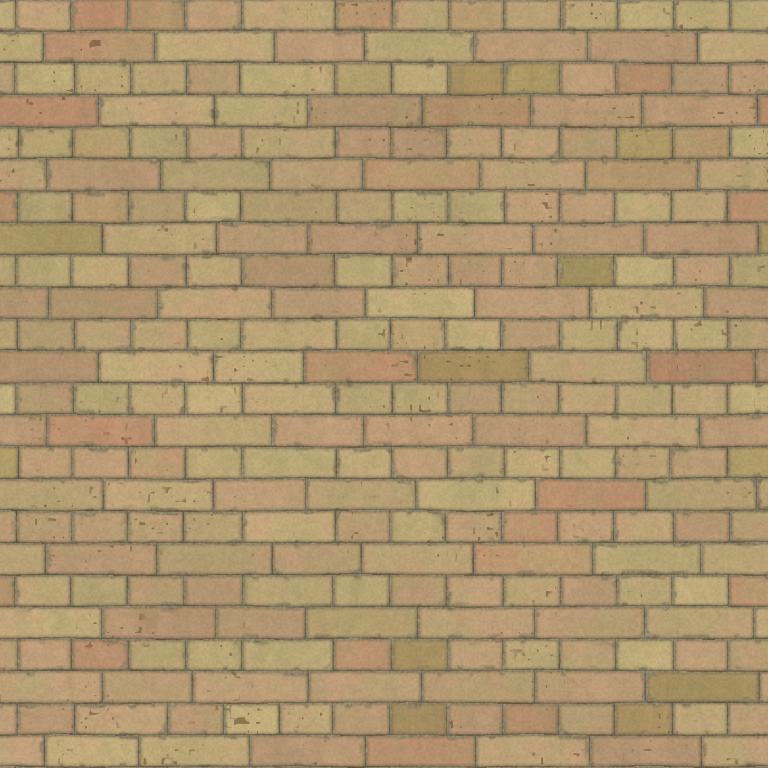
Give the GLSL for this texture, as a three.js fragment shader.

```glsl
// Weathered buff brick wall: alternating courses of headers and stretchers.
varying vec2 vUv;

#define ROWS 24.0
#define STRETCHER 0.1465
#define JOINT 0.0042
#define CORNER 0.0045
#define SOFT 0.0013
#define JITTER 0.011
#define YELLOW vec3(0.735, 0.665, 0.472)
#define PINK vec3(0.72, 0.592, 0.455)
#define OLIVE vec3(0.60, 0.53, 0.32)
#define RED vec3(0.70, 0.51, 0.39)
#define MORTAR vec3(0.54, 0.50, 0.40)
#define SHADOW vec3(0.39, 0.35, 0.26)

float hash(vec2 p) {
  vec3 q = fract(p.xyx * 0.1031);
  q += dot(q, q.yzx + 33.33);
  return fract((q.x + q.y) * q.z);
}

float noise(vec2 p) {
  vec2 i = floor(p), f = fract(p);
  f = f * f * (3.0 - 2.0 * f);
  return mix(mix(hash(i), hash(i + vec2(1.0, 0.0)), f.x),
             mix(hash(i + vec2(0.0, 1.0)), hash(i + 1.0), f.x), f.y);
}

float fbm(vec2 p) {
  float sum = 0.0, gain = 0.5;
  for (int i = 0; i < 4; i++) {
    sum += gain * noise(p);
    p = p * 2.03 + 17.1;
    gain *= 0.5;
  }
  return sum / 0.9375;
}

// Returns offset from the brick centre, half width and index within the course.
vec3 brickAt(float x, float row, float header) {
  float course = floor(row * 0.5);
  float lower = 1.0 - step(1.5, course);
  float shifted = abs(1.0 - lower - mod(course, 2.0));
  float start = mix(mix(0.060, 0.133, shifted), 0.022, header);
  float oddIndex = mix((1.0 - lower) * (2.0 - shifted), row < 2.0 ? 1.0 : 4.0, header);
  float width = STRETCHER * (1.0 - 0.5 * header);
  float oddWidth = 1.0 - 6.0 * STRETCHER;

  // One brick of a different length closes each course.
  float u = fract(x - start);
  float oddLeft = oddIndex * width;
  float after = u - oddLeft - oddWidth;
  if (u < oddLeft) {
    float n = floor(u / width);
    return vec3(u - (n + 0.5) * width, 0.5 * width, n);
  }
  if (after < 0.0) return vec3(after + 0.5 * oddWidth, 0.5 * oddWidth, oddIndex);
  float n = floor(after / width);
  return vec3(after - (n + 0.5) * width, 0.5 * width, n + oddIndex + 1.0);
}

void main() {
  // Uneven courses and joints
  vec2 p = vUv;
  p.y += 0.0022 * (noise(vUv * vec2(13.0, 24.0)) - 0.5) - 0.0013;
  float row = floor(p.y * ROWS);
  float header = mod(row, 2.0);
  p.x += JITTER * (1.0 - 0.45 * header) * (noise(vec2(vUv.x * 9.0, row * 3.0 + 40.0)) - 0.5);
  vec3 brick = brickAt(p.x, row, header);
  vec2 local = vec2(brick.x, (fract(p.y * ROWS) - 0.5) / ROWS);
  vec2 id = vec2(brick.z + 3.0, row + 5.0);

  // Rounded brick outline with chipped edges
  float rough = fbm(vUv * 130.0);
  vec2 q = abs(local) - vec2(brick.y, 0.5 / ROWS) + 0.5 * JOINT + CORNER;
  float d = length(max(q, 0.0)) + min(max(q.x, q.y), 0.0) - CORNER;
  d += 0.0028 * (rough - 0.5) + 0.003 * smoothstep(0.72, 0.9, noise(vUv * 75.0));
  float face = 1.0 - smoothstep(-SOFT, SOFT, d);

  // Fired clay tone: per-brick hue, blotches and vertical streaks
  float tone = hash(id);
  float rare = hash(id + 61.7);
  float blotch = fbm(vUv * vec2(26.0, 32.0) + tone * 19.0);
  float streak = noise(vec2(vUv.x * 65.0, row * 2.0 + 0.5));
  float pinkness = 0.6 * tone + 0.7 * blotch + 0.2 * streak - 0.12 * header;
  vec3 clay = mix(YELLOW, PINK, smoothstep(0.35, 1.0, pinkness));
  clay = mix(clay, OLIVE, smoothstep(0.93, 0.98, rare) * (0.35 + 0.4 * blotch));
  clay = mix(clay, RED, (1.0 - smoothstep(0.02, 0.09, rare)) * (0.2 + 0.6 * blotch));
  clay *= 0.96 + 0.06 * hash(id + 23.3) + 0.06 * (streak - 0.5) + 0.1 * (blotch - 0.5);

  // Worn arrises, grain and dark pits
  clay *= mix(0.88, 1.0, smoothstep(0.0, 0.0045, -d));
  clay *= 1.0 + 0.04 * smoothstep(0.012, 0.018, local.y);
  float grain = noise(vUv * 400.0) - 0.5;
  clay *= 1.0 + 0.07 * grain + 0.07 * (rough - 0.5);
  float pits = smoothstep(0.83, 0.94, noise(vUv * 170.0 + 9.0));
  pits *= smoothstep(0.5, 0.72, fbm(vUv * 17.0 + 31.0));
  clay = mix(clay, vec3(0.43, 0.33, 0.22), 0.65 * pits);

  // Recessed mortar, shaded below and to the right of each brick
  float shade = max(smoothstep(0.017, 0.020, -local.y),
                    smoothstep(0.0025, 0.0005, brick.y - local.x));
  shade *= 0.35 + 0.65 * noise(vUv * vec2(45.0, 60.0));
  vec3 mortar = mix(MORTAR, SHADOW, shade) * (1.0 + 0.2 * grain + 0.25 * (rough - 0.5));

  vec3 color = mix(mortar, clay, face);
  color *= 0.97 + 0.06 * fbm(vUv * 4.0 + 2.0);
  gl_FragColor = vec4(color, 1.0);
}
```
